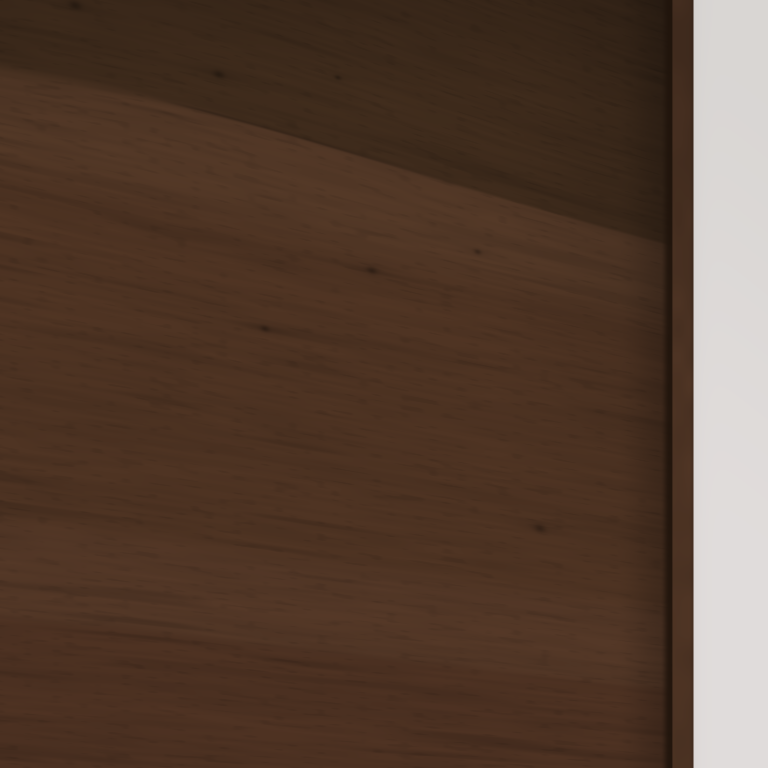
Give the GLSL for this texture, as a WebGL 2 fragment shader.

```glsl
#version 300 es
precision highp float;
// Dark veneered wooden panel with a slanting, fanned grain, ended on the right
// by a shadow groove, a narrow edge strip and a pale wall. Planks are bands of
// a warped grain coordinate; streaks and pores are stretched value noise.
uniform vec2 u_resolution;
out vec4 fragColor;

const float GROOVE_X = 0.8755;
const float WALL_X = 0.903;
const float GRAIN_SLOPE = 0.067;
const float GRAIN_FAN = 0.215;
const float STREAK_DEPTH = 0.13;
const float PORE_DEPTH = 0.07;

const vec3 TOP_WOOD = vec3(0.247, 0.170, 0.110);
const vec3 LIGHT_WOOD = vec3(0.316, 0.214, 0.147);
const vec3 MID_WOOD = vec3(0.300, 0.197, 0.132);
const vec3 PALE_WOOD = vec3(0.316, 0.210, 0.146);
const vec3 LOW_WOOD = vec3(0.296, 0.190, 0.130);
const vec3 STRIP_WOOD = vec3(0.300, 0.200, 0.138);
const vec3 GROOVE_SHADE = vec3(0.125, 0.078, 0.045);
const vec3 WALL_TOP = vec3(0.850, 0.838, 0.828);
const vec3 WALL_LOW = vec3(0.880, 0.863, 0.858);

// Knots: centre and radius
const int KNOT_COUNT = 7;
const vec3 KNOTS[KNOT_COUNT] = vec3[](
    vec3(0.285, 0.903, 0.0062), vec3(0.484, 0.648, 0.0060),
    vec3(0.703, 0.312, 0.0065), vec3(0.622, 0.672, 0.0042),
    vec3(0.345, 0.572, 0.0050), vec3(0.440, 0.899, 0.0038),
    vec3(0.098, 0.993, 0.0070));

float hash(vec2 cell) {
    vec3 p = fract(cell.xyx * 0.1031);
    p += dot(p, p.yzx + 33.33);
    return fract((p.x + p.y) * p.z);
}

float noise(vec2 p) {
    vec2 cell = floor(p);
    vec2 f = fract(p);
    f = f * f * (3.0 - 2.0 * f);
    return mix(mix(hash(cell), hash(cell + vec2(1, 0)), f.x),
               mix(hash(cell + vec2(0, 1)), hash(cell + vec2(1, 1)), f.x), f.y);
}

// Height at which the grain line through p meets the left edge
float grainHeight(vec2 p) {
    float v = (p.y + GRAIN_SLOPE * p.x) / (1.0 - GRAIN_FAN * p.x);
    float t = clamp(p.x / GROOVE_X, 0.0, 1.0);
    float bow = sin(3.14159 * t) * (1.0 - t);
    v -= 0.028 * bow * smoothstep(0.80, 0.93, v);
    return v + 0.006 * (noise(vec2(p.x * 5.0, v * 7.0)) - 0.5);
}

vec3 plankColor(float v, float x) {
    vec3 color = mix(LOW_WOOD, PALE_WOOD, smoothstep(0.190, 0.207, v));
    color = mix(color, MID_WOOD, smoothstep(0.305, 0.345, v));
    color = mix(color, LIGHT_WOOD, smoothstep(0.74, 0.84, v));
    float blur = mix(0.016, 0.003, smoothstep(0.05, 0.4, x));
    color = mix(color, TOP_WOOD, smoothstep(0.911 - blur, 0.911 + blur, v));
    // Thin dark seam beneath the top plank, fading in and out
    float seam = exp(-pow((v - 0.911) / 0.0022, 2.0));
    float reach = smoothstep(0.18, 0.28, x) * (1.0 - smoothstep(0.40, 0.62, x));
    return color * (1.0 - 0.20 * seam * reach);
}

float grainShade(vec2 p, float v) {
    float broad = noise(vec2(p.x * 1.6 + 9.0, v * 24.0)) - 0.5;
    float streak = noise(vec2(p.x * 5.0, v * 95.0));
    float fine = noise(vec2(p.x * 14.0 + 31.0, v * 210.0));
    float pore = noise(vec2(p.x * 55.0, v * 260.0 + 17.0));
    float patchy = noise(vec2(p.x * 3.0 + 4.0, v * 11.0));
    float dark = smoothstep(0.62, 0.98, streak) * patchy;
    return 1.0 + 0.055 * broad - STREAK_DEPTH * dark
         + PORE_DEPTH * (fine - 0.5) - PORE_DEPTH * smoothstep(0.65, 1.0, pore);
}

float knotShade(vec2 p) {
    float shade = 1.0;
    for (int i = 0; i < KNOT_COUNT; i++) {
        vec2 d = (p - KNOTS[i].xy) / KNOTS[i].z;
        d.y += 0.2 * d.x;
        shade *= 1.0 - 0.26 * exp(-dot(d, d * vec2(0.8, 1.6)));
        shade *= 1.0 - 0.07 * exp(-dot(d, d * vec2(0.04, 0.7)));
    }
    return shade;
}

void main() {
    vec2 p = gl_FragCoord.xy / u_resolution;
    float pixel = 1.0 / u_resolution.x;

    // Panel with shade at the top and towards the groove
    float v = grainHeight(p);
    vec3 color = plankColor(v, p.x) * grainShade(p, v) * knotShade(p);
    color *= 1.0 - 0.14 * smoothstep(0.84, 1.05, p.y);
    color *= 1.0 - 0.13 * smoothstep(0.62, 0.86, p.x) * smoothstep(0.1, 1.0, p.y);
    color *= 1.0 - 0.20 * smoothstep(0.80, 0.872, p.x);
    color = mix(color, GROOVE_SHADE, 0.9 * smoothstep(0.860, 0.872, p.x));

    // Edge strip
    float mottling = noise(p * vec2(60.0, 28.0)) - 0.5;
    vec3 strip = STRIP_WOOD * (1.0 + 0.10 * mottling);
    strip *= 1.0 - 0.15 * smoothstep(0.4, 1.0, p.y);
    strip *= 1.0 - 0.12 * smoothstep(WALL_X - 0.006, WALL_X, p.x);
    color = mix(color, strip, smoothstep(-pixel, pixel, p.x - GROOVE_X));

    // Wall
    vec3 wall = mix(WALL_LOW, WALL_TOP, smoothstep(0.25, 1.0, p.y + 0.8 * (p.x - 0.95)));
    wall *= 1.0 - 0.025 * exp(-max(p.x - WALL_X, 0.0) / 0.008);
    color = mix(color, wall, smoothstep(-pixel, pixel, p.x - WALL_X));
    fragColor = vec4(color, 1.0);
}
```
